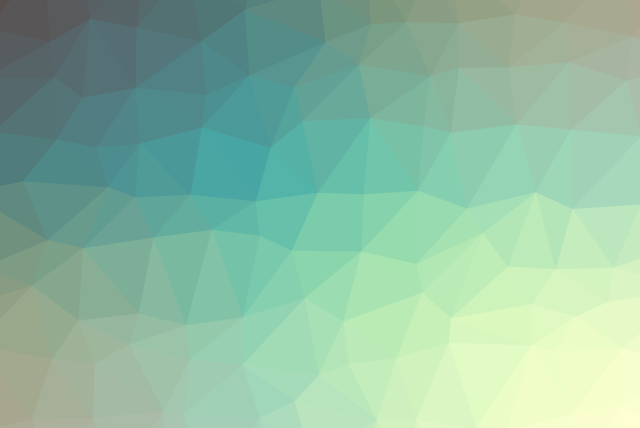
Give the GLSL for this background, as a Shadertoy shader.

```glsl
// Low-poly mesh of flat triangles, tinted from brown and teal to pale yellow along both axes.

const vec2 GRID = vec2(12.0, 7.6);           // mesh cells across the canvas
const vec2 FIRST_NODE = vec2(0.75, 0.42);    // node (0,0) in cells from the top left
const float JITTER = 0.36;                   // largest node shift, in cells
const float SEED = 17.0;
const int STOPS = 6;
const vec3 PALETTE[STOPS] = vec3[](
    vec3(0.349, 0.310, 0.310),   // brown
    vec3(0.329, 0.475, 0.502),   // slate
    vec3(0.271, 0.678, 0.659),   // teal
    vec3(0.616, 0.878, 0.678),   // mint
    vec3(0.898, 0.988, 0.761),   // lime
    vec3(1.000, 1.000, 0.824));  // cream

vec2 hash22(vec2 p) {
    vec3 q = fract(p.xyx * vec3(0.1031, 0.1030, 0.0973));
    q += dot(q, q.yzx + 33.33);
    return fract((q.xx + q.yz) * q.zy);
}

float cross2(vec2 a, vec2 b) { return a.x * b.y - a.y * b.x; }

vec3 ramp(float t) {
    float s = clamp(t, 0.0, 1.0) * float(STOPS - 1);
    int i = min(int(s), STOPS - 2);
    return mix(PALETTE[i], PALETTE[i + 1], s - float(i));
}

// Jittered mesh node, in units of the canvas height
vec2 node(vec2 id, vec2 canvas) {
    vec2 shift = (hash22(id + SEED) * 2.0 - 1.0) * JITTER;
    return (id + FIRST_NODE + shift) / GRID * canvas;
}

// Signed distance to the line a-b, positive on the outer side
float edgeDistance(vec2 p, vec2 a, vec2 b) {
    vec2 e = b - a;
    return -cross2(e, p - a) / max(length(e), 1e-5);
}

// Adds one flat triangle: rgb is weighted by its coverage, kept in alpha
void addTriangle(inout vec4 sum, vec2 p, vec2 a, vec2 b, vec2 c, vec2 canvas, float pixel) {
    float d = max(edgeDistance(p, a, b), max(edgeDistance(p, b, c), edgeDistance(p, c, a)));
    float coverage = clamp(0.5 - d / pixel, 0.0, 1.0);
    vec2 centre = (a + b + c) / (3.0 * canvas);
    vec3 tint = 0.5 * (ramp(centre.x) + ramp(centre.y));
    sum += vec4(tint, 1.0) * coverage;
}

void mainImage(out vec4 fragColor, in vec2 fragCoord) {
    float pixel = 1.0 / iResolution.y;
    vec2 canvas = vec2(iResolution.x * pixel, 1.0);
    vec2 p = vec2(fragCoord.x, iResolution.y - fragCoord.y) * pixel;
    vec2 home = floor(p / canvas * GRID - FIRST_NODE);

    vec4 sum = vec4(0.0);
    for (int y = -1; y <= 1; y++)
    for (int x = -1; x <= 1; x++) {
        vec2 id = home + vec2(x, y);
        vec2 a = node(id, canvas);
        vec2 b = node(id + vec2(1.0, 0.0), canvas);
        vec2 c = node(id + vec2(1.0, 1.0), canvas);
        vec2 d = node(id + vec2(0.0, 1.0), canvas);

        // Split along the Delaunay diagonal: sine of the angles at b plus d
        float sineSum = cross2(c - b, a - b) * dot(a - d, c - d)
                      + dot(c - b, a - b) * cross2(a - d, c - d);
        if (sineSum >= 0.0) {
            addTriangle(sum, p, a, b, c, canvas, pixel);
            addTriangle(sum, p, a, c, d, canvas, pixel);
        } else {
            addTriangle(sum, p, a, b, d, canvas, pixel);
            addTriangle(sum, p, b, c, d, canvas, pixel);
        }
    }
    fragColor = vec4(sum.rgb / max(sum.a, 1e-4), 1.0);
}
```
